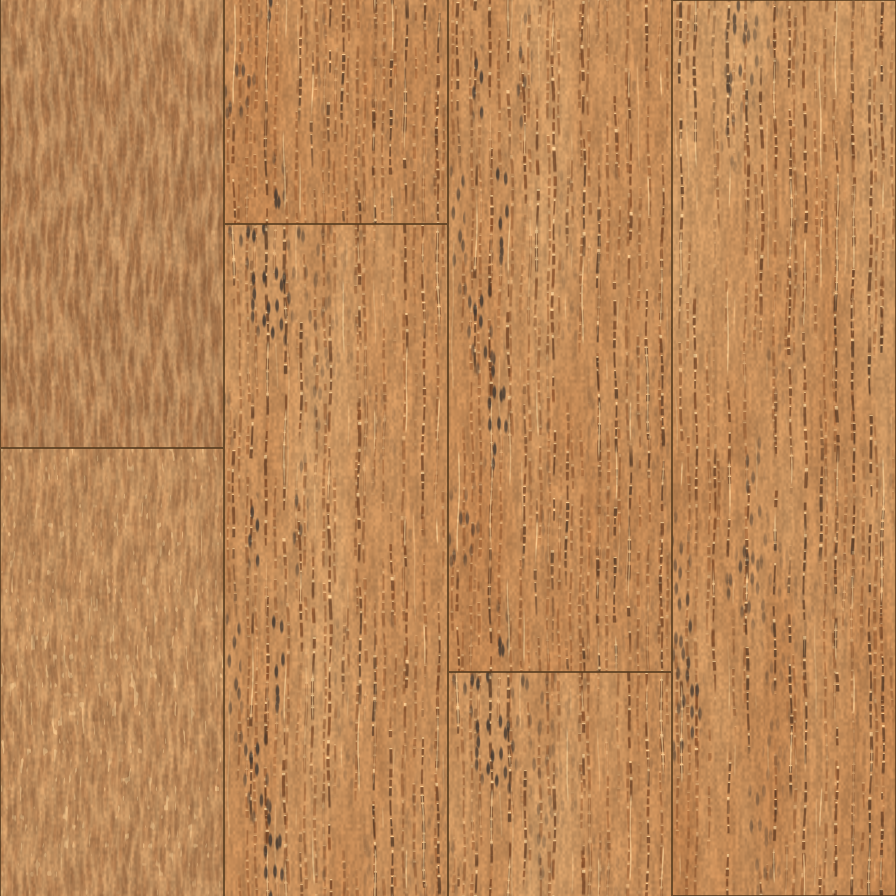
Give the GLSL for this texture, as a three.js fragment shader.

```glsl
// Four staggered wooden floor boards: one smooth and streaked, three with rows of open pores.
varying vec2 vUv;

const float BOARDS = 4.0;
const vec4 JOINTS = vec4(0.5, 0.75, 0.25, 0.0);   // height of the butt joint in each column
const vec4 SEEDS = vec4(3.0, 8.0, 8.0, 17.0);     // the middle boards share one cut
const float SEAM_HALF = 0.0007;
const float SOFT = 0.0009;
const float PORE_HALF = 0.0017;
const float PORE_RATE = 58.0;                     // pores along one row
const float PORE_DEPTH = 0.72;
const float FIBRE_DEPTH = 0.15;
const float SPECKLE_DEPTH = 0.14;

const vec3 HONEY = vec3(0.81, 0.61, 0.405);
const vec3 AMBER = vec3(0.74, 0.505, 0.305);
const vec3 TAN = vec3(0.76, 0.575, 0.39);
const vec3 STREAK = vec3(0.63, 0.43, 0.27);
const vec3 PORE_RED = vec3(0.50, 0.27, 0.13);
const vec3 PORE_DARK = vec3(0.25, 0.18, 0.13);
const vec3 FLECK = vec3(0.95, 0.80, 0.58);
const vec3 STAIN = vec3(0.23, 0.20, 0.18);
const vec3 SEAM = vec3(0.33, 0.23, 0.12);

float hash(vec2 p) {
  p = fract(p * vec2(0.1031, 0.1137));
  p += dot(p, p.yx + 33.33);
  return fract((p.x + p.y) * p.x * 7.31 + p.y * 19.7);
}

float noise(vec2 p) {
  vec2 i = floor(p), f = fract(p);
  f = f * f * (3.0 - 2.0 * f);
  return mix(mix(hash(i), hash(i + vec2(1.0, 0.0)), f.x),
             mix(hash(i + vec2(0.0, 1.0)), hash(i + 1.0), f.x), f.y);
}

// Distance to the nearest scattered point
float cellular(vec2 p) {
  vec2 cell = floor(p);
  float nearest = 2.0;
  for (int j = -1; j <= 1; j++)
    for (int i = -1; i <= 1; i++) {
      vec2 c = cell + vec2(float(i), float(j));
      vec2 point = c + vec2(hash(c + 11.0), hash(c + 47.0));
      nearest = min(nearest, length(p - point));
    }
  return nearest;
}

// Broken rows of pores: x = cavity, y = pale fleck, z = shade
vec3 poreRows(vec2 p, float rows, float seed) {
  float wander = 0.0012 * sin(p.y * 21.0 + seed) + 0.0006 * sin(p.y * 67.0 + p.x * 40.0);
  float x = (p.x + wander) * rows;
  float row = floor(x);
  vec2 id = vec2(row + 5.0, seed);
  float across = abs(fract(x) - mix(0.3, 0.7, hash(id))) / rows;
  float along = p.y * PORE_RATE * mix(0.8, 1.3, hash(id + 3.0)) + 9.0 * hash(id + 6.0);
  along += 0.3 * sin(along * 1.7 + row);
  float pore = floor(along), t = fract(along);
  float shade = hash(vec2(pore, row + seed * 7.0));
  float run = noise(vec2(row * 5.3 + seed, p.y * 9.0)) + 0.45 * hash(id + 9.0);
  float present = smoothstep(0.58, 0.78, run) * step(0.12, shade);
  float halfWidth = PORE_HALF * mix(0.55, 1.1, hash(vec2(pore + 2.0, row)));
  float body = 1.0 - smoothstep(halfWidth - SOFT, halfWidth + SOFT, across);
  float cavity = body * smoothstep(0.06, 0.2, t) * (1.0 - smoothstep(0.78, 0.95, t));
  float gap = 1.0 - smoothstep(0.06, 0.14, abs(t - 0.02));
  float fleck = body * gap * step(0.4, shade);
  float thread = 1.0 - smoothstep(0.0003, 0.0014, across);
  thread *= smoothstep(0.72, 0.8, noise(vec2(row * 9.1, p.y * 16.0 + seed)));
  return vec3(cavity * present, max(fleck * present, thread * 0.8), shade);
}

vec3 smoothBoard(vec2 p, float v) {
  float aged = smoothstep(0.4, 0.6, v);
  vec2 q = p + vec2(0.002 * sin(p.y * 19.0) + 0.0008 * sin(p.y * 83.0), 0.0);
  float broad = 1.0 - smoothstep(0.2, 0.62, cellular(q * vec2(125.0, 19.0)));
  float fine = 1.0 - smoothstep(0.15, 0.6, cellular(q * vec2(230.0, 42.0) + 31.0));
  vec3 col = mix(HONEY, TAN, 0.35 + 0.65 * aged);
  col = mix(col, STREAK, broad * mix(0.45, 0.72, aged) + fine * 0.28);
  float glint = smoothstep(0.80, 0.95, noise(q * vec2(330.0, 95.0)));
  return mix(col, FLECK, glint * mix(0.5, 0.15, aged));
}

vec3 poredBoard(vec2 p, vec2 local, float seed) {
  // Slow drift from honey to amber, deepest towards the far end
  float tone = noise(p * vec2(17.0, 4.0)) * 0.6 + noise(p * vec2(65.0, 9.0)) * 0.45;
  vec3 col = mix(HONEY, AMBER, clamp(tone - 0.15 + 0.4 * smoothstep(0.45, 1.0, local.y), 0.0, 1.0));
  vec3 coarse = poreRows(p, 58.0, seed);
  vec3 fine = poreRows(p + 0.37, 91.0, seed + 4.0);
  float darkBand = smoothstep(0.45, 0.75, noise(p * vec2(22.0, 5.0) + 7.0));
  vec3 cavity = mix(PORE_RED, PORE_DARK, clamp(coarse.z * 0.55 + darkBand * 0.4, 0.0, 1.0));
  col = mix(col, PORE_RED, fine.x * 0.42);
  col = mix(col, cavity, coarse.x * PORE_DEPTH);
  col = mix(col, FLECK, max(coarse.y * 0.8, fine.y * 0.35));
  // Sparse black mineral marks, gathered near the left edge
  float leftSide = exp(-pow((local.x - 0.045) / 0.05, 2.0));
  float mark = 1.0 - smoothstep(0.12, 0.32, cellular(p * vec2(110.0, 32.0) + 5.0));
  float patchy = smoothstep(0.56, 0.74, noise(p * vec2(40.0, 8.0) + 21.0));
  return mix(col, STAIN, mark * patchy * (0.12 + 0.7 * leftSide));
}

void main() {
  float column = min(floor(vUv.x * BOARDS), BOARDS - 1.0);
  vec4 pick = 1.0 - step(0.5, abs(vec4(0.0, 1.0, 2.0, 3.0) - column));
  float seed = dot(pick, SEEDS);
  vec2 local = vec2(vUv.x - column / BOARDS, fract(dot(pick, JOINTS) - vUv.y));
  vec2 p = local + seed * vec2(0.73, 0.41);

  vec3 col = column < 0.5 ? smoothBoard(p, local.y) : poredBoard(p, local, seed);

  // Fine fibres and surface speckle
  col *= 1.0 + FIBRE_DEPTH * (noise(p * vec2(290.0, 38.0)) - 0.5);
  col *= 1.0 + SPECKLE_DEPTH * (noise(p * vec2(390.0, 270.0)) - 0.5);

  // Seams between boards
  vec2 edge = min(local, vec2(1.0 / BOARDS, 1.0) - local);
  float seam = 1.0 - smoothstep(SEAM_HALF, SEAM_HALF + SOFT, min(edge.x, edge.y));
  gl_FragColor = vec4(mix(col, SEAM, seam * 0.8), 1.0);
}
```
